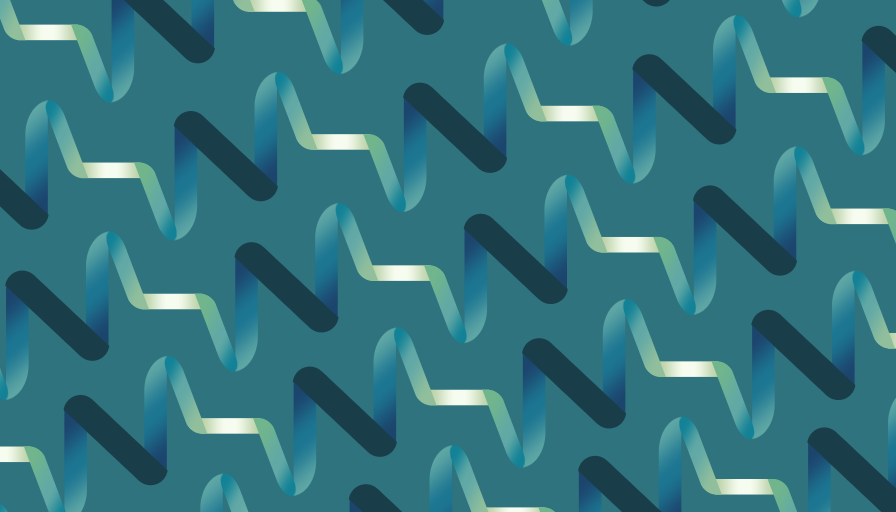
Write a WebGL 2 fragment shader that draws this pattern.

```glsl
#version 300 es
precision highp float;
// Rows of folded zigzag ribbons with satin gradients on a flat teal ground.

#define DESIGN_WIDTH 1152.0          // design units across the canvas
#define PERIOD vec2(294.75, -36.5)   // step between repeats along a row
#define FIRST_ROW vec2(143.0, 219.0) // centre of a pale bar in row 0
#define ROW_STEP vec2(79.5, 173.0)   // step between rows
#define ROW_SHRINK vec2(1.5, 4.35)   // rows close up slightly downwards
#define LEAN 0.38                    // slant of the green strips
#define FOLD 0.94                    // slope of the dark band

uniform vec2 u_resolution;
out vec4 fragColor;

const vec3 GROUND = vec3(0.18, 0.45, 0.49);
const vec3 DARK   = vec3(0.10, 0.24, 0.29);
const vec3 NAVY   = vec3(0.11, 0.27, 0.43);
const vec3 BLUE   = vec3(0.11, 0.46, 0.57);
const vec3 TEAL   = vec3(0.08, 0.51, 0.59);
const vec3 AQUA   = vec3(0.38, 0.66, 0.65);
const vec3 SAGE   = vec3(0.57, 0.75, 0.61);
const vec3 GREEN  = vec3(0.44, 0.71, 0.55);
const vec3 CREAM  = vec3(0.73, 0.82, 0.66);
const vec3 WHITE  = vec3(0.97, 0.99, 0.94);

vec3 ramp(vec3 a, vec3 b, vec3 c, float middle, float t) {
  return mix(mix(a, b, smoothstep(0.0, middle, t)), c, smoothstep(middle, 1.0, t));
}

// Upright ribbon: elliptical shoulder on top, cut by the fold below.
float uprightShape(vec2 q, float foldSide) {
  vec2 shoulder = min(q + vec2(78.5, 45.0), 0.0) / vec2(32.0, 45.0);
  float d = (length(shoulder) - 1.0) * 32.0;
  return max(max(d, q.x + 81.5), (foldSide + 23.0) / 1.373);
}

// Dark diagonal band with a round lower tip.
float bandShape(vec2 e, float foldSide) {
  float d = max(abs(foldSide) / 1.373 - 17.5, e.x - 67.0);
  vec2 tip = e - vec2(45.0, 36.0);
  bool inTip = tip.y > 0.0 && dot(tip, vec2(1.0, FOLD)) > 0.0;
  return inTip ? max(d, length(tip) - 22.0) : d;
}

// Slanted strip: elliptical crest, one round corner at the foot.
float stripShape(float across, float y) {
  float crest = (length(vec2(across / 11.0, min(y + 70.0, 0.0) / 20.0)) - 1.0) * 10.3;
  vec2 corner = max(vec2(-across - 11.0, y - 10.0) + 14.0, 0.0);
  return max(max(crest, y - 10.0), length(corner) - 14.0);
}

void main() {
  float pixel = DESIGN_WIDTH / u_resolution.x;
  vec2 p = vec2(gl_FragCoord.x, u_resolution.y - gl_FragCoord.y) * pixel;
  vec3 color = GROUND;

  for (int row = -1; row <= 4; row++) {
    float k = float(row);
    vec2 q = p - (FIRST_ROW + k * ROW_STEP - k * k * ROW_SHRINK);
    q -= PERIOD * round(q.x / PERIOD.x);

    // Each repeat is point-symmetric: fold it onto its left half.
    bool flipped = q.x > 0.0;
    if (flipped) q = -q;

    vec2 e = q + 0.5 * PERIOD;
    float foldSide = e.y - FOLD * e.x;
    float across = q.x - LEAN * q.y + 44.2;

    // Upright ribbon, pale at the bend and navy at the fold
    float t = (q.y + 0.9 * (q.x + 96.0) + 88.0) / 140.0;
    vec3 tone = ramp(AQUA, BLUE, NAVY, 0.52, t);
    color = mix(color, tone, clamp(0.5 - uprightShape(q, foldSide) / pixel, 0.0, 1.0));

    // Dark band
    color = mix(color, DARK, clamp(0.5 - bandShape(e, foldSide) / pixel, 0.0, 1.0));

    // Pale bar with a bright middle
    float bar = max(abs(q.y) - 10.0, -38.0 - q.x);
    tone = mix(WHITE, CREAM, smoothstep(4.0, 40.0, -q.x));
    color = mix(color, tone, clamp(0.5 - bar / pixel, 0.0, 1.0));

    // Green strip, teal at the crest
    t = (q.y + 84.0 + 1.1 * across) / 88.0;
    tone = ramp(TEAL, AQUA, flipped ? GREEN : SAGE, 0.4, t);
    color = mix(color, tone, clamp(0.5 - stripShape(across, q.y) / pixel, 0.0, 1.0));
  }
  fragColor = vec4(color, 1.0);
}
```
